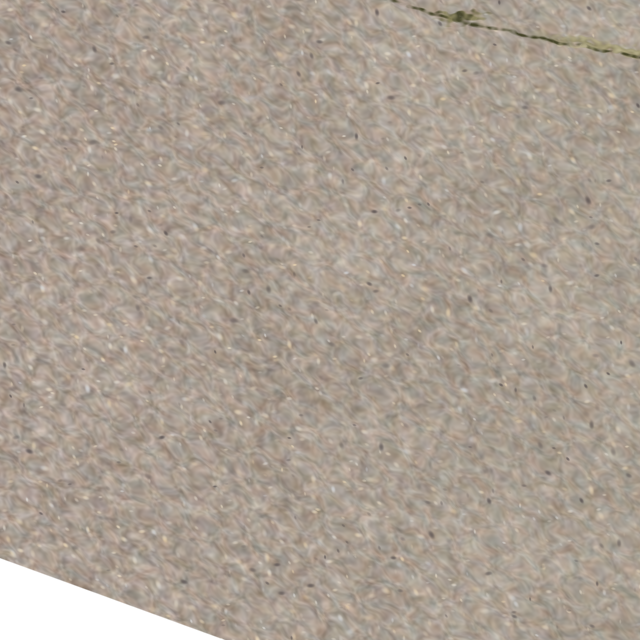
Give the GLSL for this texture, as a three.js fragment shader.

```glsl
varying vec2 vUv;

#define STONE vec3(0.660, 0.614, 0.567)
#define PALE_CHIP vec3(0.89, 0.85, 0.78)
#define DARK_CHIP vec3(0.34, 0.31, 0.31)
#define MOSS_DARK vec3(0.25, 0.25, 0.14)
#define MOSS_LIGHT vec3(0.60, 0.57, 0.40)
#define GRAIN_FREQ vec2(68.0, 104.0)
#define GRAIN_ANGLE -0.62
#define GRAIN_CONTRAST 0.165
#define PATCH_CONTRAST 0.034
#define TINT_CONTRAST 0.075
#define CHIP_CELLS 56.0
#define EDGE_SOFTNESS 0.0014

vec2 hash2(vec2 p) {
  vec3 q = fract(p.xyx * vec3(0.1031, 0.1030, 0.0973));
  q += dot(q, q.yzx + 33.33);
  return fract((q.xx + q.yz) * q.zy);
}

vec2 rotate(vec2 p, float angle) {
  float c = cos(angle);
  float s = sin(angle);
  return vec2(c * p.x + s * p.y, c * p.y - s * p.x);
}

float cornerSlope(vec2 cell, vec2 corner, vec2 f) {
  float angle = 6.2832 * hash2(cell + corner).x;
  return dot(vec2(cos(angle), sin(angle)), f - corner);
}

float gradientNoise(vec2 p) {
  vec2 cell = floor(p);
  vec2 f = fract(p);
  vec2 u = f * f * f * (f * (f * 6.0 - 15.0) + 10.0);
  vec2 e = vec2(0.0, 1.0);
  return mix(mix(cornerSlope(cell, e.xx, f), cornerSlope(cell, e.yx, f), u.x),
             mix(cornerSlope(cell, e.xy, f), cornerSlope(cell, e.yy, f), u.x), u.y);
}

// Coverage of scattered oval chips: x = pale, y = dark
vec2 chips(vec2 p) {
  vec2 home = floor(p);
  vec2 cover = vec2(0.0);
  for (int j = -1; j <= 1; j++) {
    for (int i = -1; i <= 1; i++) {
      vec2 cell = home + vec2(float(i), float(j));
      vec2 kind = hash2(cell + 57.0);
      vec2 look = hash2(cell + 211.0);
      vec2 size = vec2(0.30, 0.17) * mix(0.6, 1.45, kind.y * kind.y);
      vec2 d = rotate(p - cell - hash2(cell + 113.0), 1.8 * (look.y - 0.5)) / size;
      float r2 = dot(d, d);
      float oval = exp(-r2 * (0.7 + 0.7 * r2)) * mix(0.2, 1.0, look.x * look.x);
      cover = max(cover, oval * vec2(step(kind.x, 0.50), step(0.90, kind.x)));
    }
  }
  return cover;
}

vec3 pavement(vec2 uv) {
  vec2 p = rotate(uv, GRAIN_ANGLE) + 3.0;
  vec2 g = p * GRAIN_FREQ;
  g += 0.9 * vec2(gradientNoise(g * 0.37), gradientNoise(g * 0.41 + 87.0));

  // Grain of mixed sizes over faint broad patches
  float grain = 0.50 * gradientNoise(rotate(g, 0.5) * 0.52 + 15.0)
              + 0.65 * gradientNoise(g)
              + 0.45 * gradientNoise(rotate(g, -0.4) * 1.75 + 40.0);
  float patches = gradientNoise(uv * 4.0 + 9.0) + gradientNoise(uv * 11.0 + 21.0)
                + gradientNoise(uv * 25.0 + 35.0);
  float contrast = mix(1.15, 0.88, uv.x);
  vec3 color = STONE + GRAIN_CONTRAST * contrast * grain + PATCH_CONTRAST * patches;

  // Warm and greenish mineral tints
  float warm = gradientNoise(g * 0.7 + 71.0);
  float green = gradientNoise(g * 0.6 + 133.0);
  color += TINT_CONTRAST * (warm * vec3(0.5, 0.0, -0.55) + green * vec3(-0.3, 0.2, 0.05));
  color += (uv.x - 0.5) * vec3(0.0, 0.012, 0.004);

  vec2 cover = chips(p * CHIP_CELLS);
  vec3 pale = PALE_CHIP + 0.25 * warm * vec3(0.4, 0.0, -0.7);
  color = mix(color, pale, 0.75 * contrast * cover.x);
  return mix(color, DARK_CHIP, 0.8 * cover.y);
}

// Sloping broken joint with a moss tuft and a mossy right end
vec3 addCrack(vec3 color, vec2 uv) {
  float rough = gradientNoise(uv * vec2(75.0, 130.0));
  float gaps = gradientNoise(vec2(uv.x * 38.0, 4.3)) + gradientNoise(uv * 90.0 + 5.0);
  float jointY = 0.966 - 0.19 * (uv.x - 0.72) + 0.12 * max(0.0, 0.72 - uv.x);
  float d = uv.y - jointY + 0.006 * gradientNoise(uv * 28.0);
  float mossy = smoothstep(0.80, 0.92, uv.x);

  float band = 1.0 - smoothstep(0.001, 0.011, abs(d - 0.003) - 0.012 * rough);
  color = mix(color, MOSS_LIGHT + 0.3 * rough, 0.75 * mossy * band);

  float line = 1.0 - smoothstep(0.0, 0.0042, abs(d + 0.003 * mossy) - 0.002 * rough);
  color = mix(color, MOSS_DARK, line * clamp(0.55 + 1.1 * gaps, 0.08, 0.95));

  vec2 t = (uv - vec2(0.720, 0.973)) / vec2(0.034, 0.009);
  float tuft = 1.0 - smoothstep(0.4, 1.35, length(t) + 1.3 * rough);
  vec3 leaf = mix(MOSS_DARK, MOSS_LIGHT, clamp(0.25 + 1.2 * gaps, 0.0, 0.8));
  return mix(color, leaf, 0.9 * tuft);
}

void main() {
  vec3 color = addCrack(pavement(vUv), vUv);

  // Blank lower-left corner beyond the slab edge
  float slabEdge = (vUv.y + 0.364 * vUv.x - 0.128) / length(vec2(1.0, 0.364));
  color = mix(vec3(1.0), color, smoothstep(-EDGE_SOFTNESS, EDGE_SOFTNESS, slabEdge));
  gl_FragColor = vec4(clamp(color, 0.0, 1.0), 1.0);
}
```
